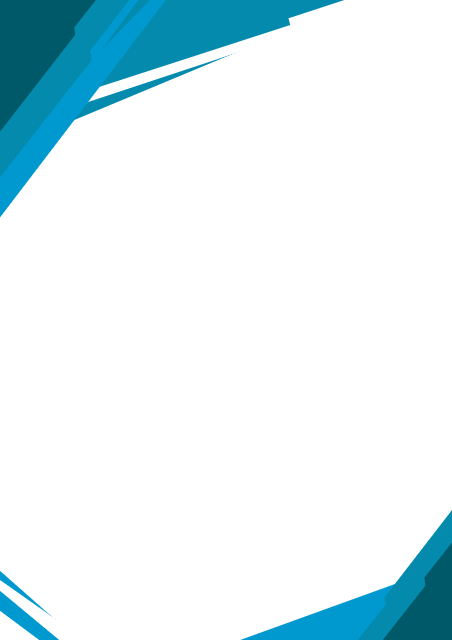
A WebGL 2 fragment shader for this background:

```glsl
#version 300 es
precision highp float;
// A white sheet with angular blue and teal ribbons in its corners.
// Each ribbon is a few half-planes joined by min and max, some with a
// notched edge, painted back to front with one-pixel smooth borders.

uniform vec2 u_resolution;
out vec4 fragColor;

// Sheet size in canvas heights
const vec2 SHEET = vec2(0.707, 1.0);

// Palette
const vec3 WHITE = vec3(1.0);
const vec3 BLUE  = vec3(0.0, 0.60, 0.81);
const vec3 TEAL  = vec3(0.01, 0.54, 0.68);
const vec3 DEEP  = vec3(0.0, 0.35, 0.41);

// Straight ribbon edges: xy = start, zw = end, filled on the left side
const vec4 TOP_BLUE_EDGE    = vec4(0.0, 0.6602, 0.2596, 1.0);
const vec4 BOTTOM_BLUE_EDGE = vec4(0.617, 0.0872, 0.3757, 0.0);
const vec4 STRIP_UPPER_EDGE = vec4(0.0926, 0.0, 0.0, 0.0768);
const vec4 STRIP_LOWER_EDGE = vec4(0.0, 0.0456, 0.0613, 0.0);

// Signed distance to the line a-b, negative on its left
float halfPlane(vec2 p, vec2 a, vec2 b) {
  vec2 dir = normalize(b - a);
  return dot(p - a, vec2(dir.y, -dir.x));
}

float halfPlane(vec2 p, vec4 edge) {
  return halfPlane(p, edge.xy, edge.zw);
}

// Area left of an outer edge a-b that steps in at b-c to an inner edge c-d
float notched(vec2 p, vec2 a, vec2 b, vec2 c, vec2 d) {
  float outer = max(halfPlane(p, a, b), halfPlane(p, b, c));
  return min(outer, halfPlane(p, c, d));
}

// Triangle with counter-clockwise corners
float shard(vec2 p, vec2 a, vec2 b, vec2 c) {
  return max(halfPlane(p, a, b), max(halfPlane(p, b, c), halfPlane(p, c, a)));
}

// Lay a shape over the colour so far
void paint(inout vec3 color, vec3 ink, float dist) {
  color = mix(color, ink, clamp(0.5 - dist * u_resolution.y, 0.0, 1.0));
}

void paintTopLeft(inout vec3 color, vec2 p) {
  // Wide wing and the thin shard below it
  paint(color, TEAL, notched(p, vec2(0.1565, 0.8646), vec2(0.4539, 0.9609),
                                vec2(0.4513, 0.9714), vec2(0.5387, 1.0)));
  paint(color, TEAL, shard(p, vec2(0.1044, 0.8076), vec2(0.360, 0.9141),
                              vec2(0.1239, 0.836)));
  // Diagonal ribbons, with a sliver cut into the blue one
  paint(color, BLUE, halfPlane(p, TOP_BLUE_EDGE));
  paint(color, TEAL, shard(p, vec2(0.1617, 0.9258), vec2(0.2421, 1.0074),
                              vec2(0.2220, 1.0074)));
  paint(color, TEAL, notched(p, vec2(0.0, 0.7227), vec2(0.1435, 0.9063),
                                vec2(0.1409, 0.9206), vec2(0.2022, 1.0)));
  paint(color, DEEP, notched(p, vec2(0.0, 0.7943), vec2(0.1174, 0.9453),
                                vec2(0.1161, 0.957), vec2(0.150, 1.0)));
}

void paintBottomRight(inout vec3 color, vec2 p) {
  paint(color, BLUE, halfPlane(p, BOTTOM_BLUE_EDGE));
  paint(color, TEAL, notched(p, vec2(0.707, 0.2031), vec2(0.6013, 0.0664),
                                vec2(0.6039, 0.056), vec2(0.5596, 0.0)));
  paint(color, DEEP, notched(p, vec2(0.707, 0.1523), vec2(0.6639, 0.0977),
                                vec2(0.6652, 0.0846), vec2(0.5987, 0.0)));
}

void paintBottomLeft(inout vec3 color, vec2 p) {
  paint(color, BLUE, shard(p, vec2(0.0796, 0.0378), vec2(-0.01, 0.1169),
                              vec2(-0.01, 0.1008)));
  paint(color, BLUE, max(halfPlane(p, STRIP_UPPER_EDGE),
                         halfPlane(p, STRIP_LOWER_EDGE)));
}

void main() {
  vec2 p = gl_FragCoord.xy / u_resolution * SHEET;
  vec3 color = WHITE;
  paintTopLeft(color, p);
  paintBottomRight(color, p);
  paintBottomLeft(color, p);
  fragColor = vec4(color, 1.0);
}
```
